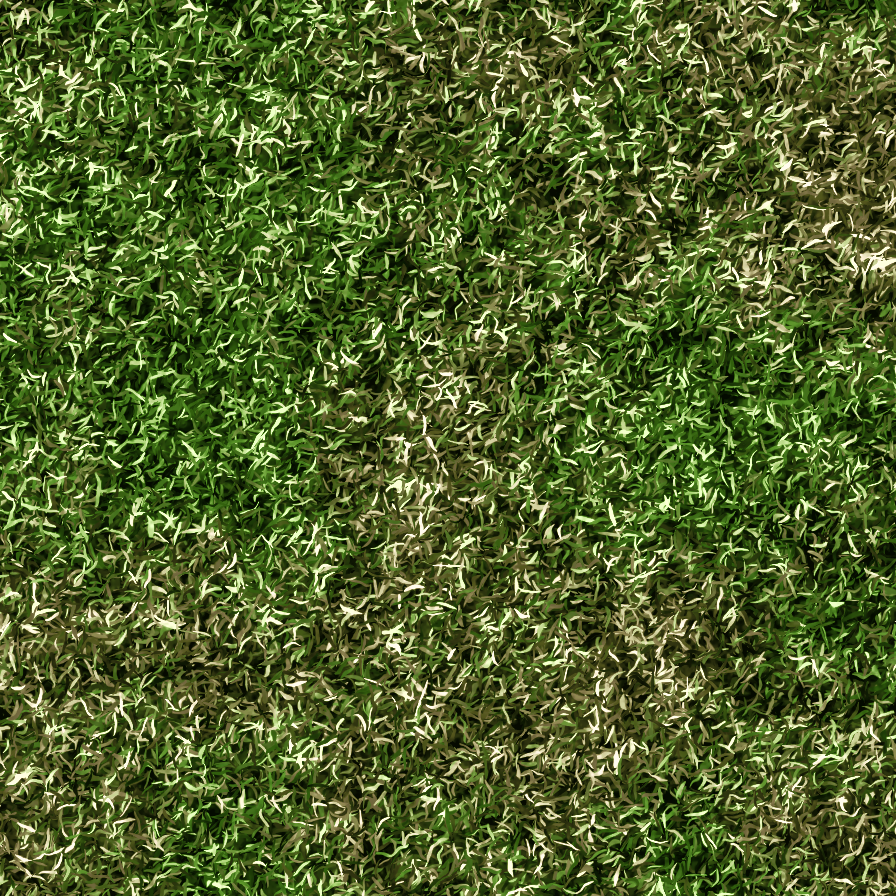
Reproduce this texture procedurally as a Shadertoy shader.

```glsl
// A dense lawn of short, crooked grass blades with dark gaps and dry patches.

vec4 hash4(vec3 p) {
    vec4 q = fract(p.xyzx * vec4(0.1031, 0.1030, 0.0973, 0.1099));
    q += dot(q, q.wzxy + 33.33);
    return fract((q.xxyz + q.yzzw) * q.zywx);
}

float noise(vec2 p, float seed) {
    vec2 cell = floor(p), f = fract(p);
    f = f * f * (3.0 - 2.0 * f);
    float a = hash4(vec3(cell, seed)).x;
    float b = hash4(vec3(cell + vec2(1, 0), seed)).x;
    float c = hash4(vec3(cell + vec2(0, 1), seed)).x;
    float d = hash4(vec3(cell + vec2(1, 1), seed)).x;
    return mix(mix(a, b, f.x), mix(c, d, f.x), f.y);
}

// Coverage of one bent, tapered blade centred on the origin.
float blade(vec2 p, float angle, float halfLength, float halfWidth, float bend, float blur) {
    float c = cos(angle), s = sin(angle);
    p = vec2(c * p.x + s * p.y, c * p.y - s * p.x);
    float t = p.x / halfLength;
    p.y += bend * (t * t - 0.4);
    float taper = 1.0 - t * t;
    float width = halfWidth * sqrt(max(taper, 0.0));
    float side = 1.0 - smoothstep(-blur, blur, abs(p.y) - width);
    return side * smoothstep(0.0, 0.25, taper);
}

// Shade from 0 (deep gap) to 1 (sunlit straw).
vec3 grassRamp(float v) {
    vec3 col = mix(vec3(0.02, 0.04, 0.0), vec3(0.05, 0.09, 0.01), smoothstep(0.0, 0.1, v));
    col = mix(col, vec3(0.15, 0.21, 0.05), smoothstep(0.1, 0.28, v));
    col = mix(col, vec3(0.26, 0.35, 0.09), smoothstep(0.28, 0.48, v));
    col = mix(col, vec3(0.35, 0.42, 0.19), smoothstep(0.48, 0.64, v));
    col = mix(col, vec3(0.47, 0.56, 0.27), smoothstep(0.64, 0.8, v));
    col = mix(col, vec3(0.77, 0.83, 0.58), smoothstep(0.8, 0.94, v));
    return mix(col, vec3(1.0, 1.0, 0.88), smoothstep(0.94, 1.12, v));
}

void mainImage(out vec4 fragColor, in vec2 fragCoord) {
    vec2 uv = fragCoord / iResolution.y;
    float blur = max(0.75 / iResolution.y, 0.0007);

    // Broad dry patches and small clumps
    float dryPatch = 0.65 * noise(uv * 4.0, 71.0) + 0.35 * noise(uv * 13.0, 72.0);
    float clump = 0.5 * noise(uv * 48.0, 73.0) + 0.5 * noise(uv * 24.0, 74.0);

    // Warp that makes the blades crooked
    vec2 p = uv + 0.0045 * (vec2(noise(uv * 110.0, 75.0), noise(uv * 110.0, 76.0)) - 0.5);

    // Shaded ground between the blades
    float shade = 0.42 * noise(uv * 190.0, 77.0);
    float dry = dryPatch + 0.3 * (noise(uv * 60.0, 78.0) - 0.5);

    // Blades, layered from the ground up
    const float LAYERS = 12.0;
    const float GRID = 45.0;
    for (float layer = 0.0; layer < LAYERS; layer++) {
        vec2 g = p * GRID + layer * vec2(0.37, 0.71);
        vec2 cell = floor(g);
        for (int j = -1; j <= 1; j++)
        for (int i = -1; i <= 1; i++) {
            vec2 id = cell + vec2(i, j);
            vec4 place = hash4(vec3(id, layer + 3.0));
            vec4 look = hash4(vec3(id, layer + 31.0));
            float angle = 0.8 + 3.2 * (place.z - 0.5) * mix(0.65, 1.0, look.w);
            float cover = blade((g - id - place.xy) / GRID, angle,
                                mix(0.008, 0.0145, place.w),
                                mix(0.0012, 0.0023, look.y),
                                0.008 * (look.z - 0.5), blur);
            float bladeShade = mix(0.06, 1.06, look.x) + 0.25 * (layer / LAYERS - 0.45);
            float bladeDry = dryPatch + 0.8 * (look.w - 0.5);
            shade = mix(shade, bladeShade, cover);
            dry = mix(dry, bladeDry, cover);
        }
    }

    // Clumped light and fine grain
    shade += 0.5 * (clump - 0.5) + 0.16 * (noise(uv * 230.0, 79.0) - 0.5);
    vec3 col = grassRamp(shade);

    // Lush green to dry brown, fading out on the palest blades
    vec3 tint = mix(vec3(0.74, 1.06, 0.55), vec3(1.26, 0.96, 1.25), smoothstep(0.1, 0.9, dry));
    col *= mix(tint, vec3(1.0), 0.75 * smoothstep(0.7, 1.0, shade));
    fragColor = vec4(clamp(col, 0.0, 1.0), 1.0);
}
```
